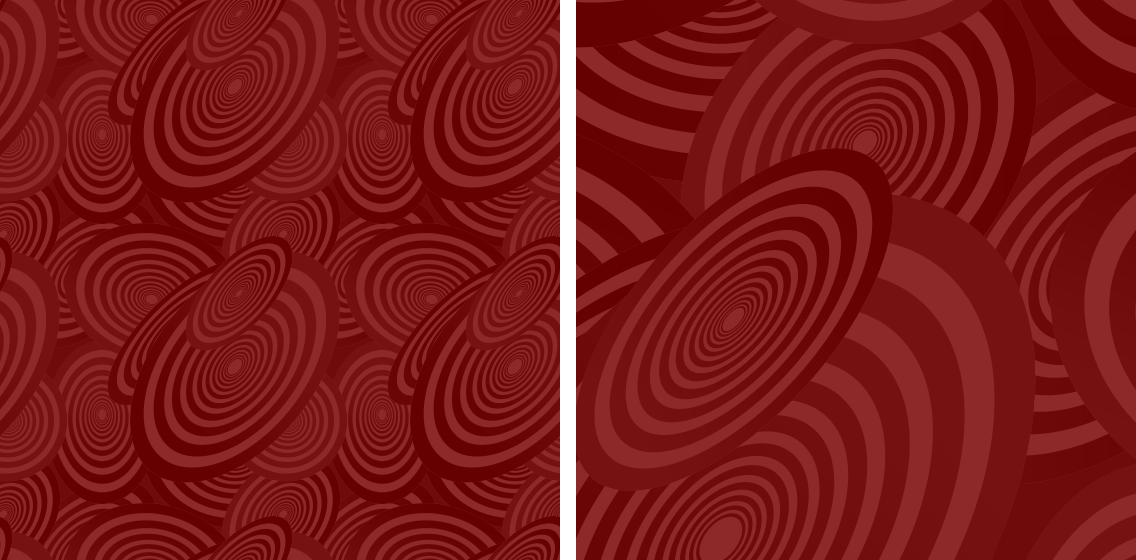
Left, the full canvas; right, a detail of the centre.
This pattern is drawn by a Shadertoy shader. Its source:

```glsl
// Seamless crimson collage of overlapping, tilted discs with concentric rings.

const vec3 LIGHT = vec3(0.55, 0.16, 0.16);
const vec3 MID = vec3(0.46, 0.07, 0.07);
const vec3 DARK = vec3(0.40, 0.005, 0.005);

// Antialiased coverage of the region where dist is negative
float coverage(float dist, float width) {
    return clamp(0.5 - dist / width, 0.0, 1.0);
}

// Paints one ringed ellipse over color; focus shifts the inner rings,
// tone.xy is the direction of the dark-to-mid gradient and tone.z its bias
void disc(inout vec3 color, vec2 p, vec2 center, vec2 semi, float angle,
          vec2 focus, vec3 tone) {
    vec2 d = p - center;
    d -= round(d); // nearest copy on the repeating tile
    float c = cos(angle), s = sin(angle);
    vec2 q = vec2(c * d.x + s * d.y, c * d.y - s * d.x) / semi;
    float pixel = 2.0 / iResolution.y;
    float width = pixel * length(q / semi) / max(length(q), 1e-4);
    if (length(q) > 1.0 + width) return;

    // Ring radius: circles shrink from the rim towards the focus
    vec2 v = q - focus;
    float along = dot(v, focus), k = 1.0 - dot(focus, focus);
    float r = (along + sqrt(along * along + k * dot(v, v))) / k;
    r = max(r, 1e-4);

    // Each ring is a fixed fraction of the size of the one around it
    float turn = log(r) / log(0.775);
    float ring = abs(fract(turn - 0.273) - 0.5) - 0.227;
    float light = coverage(ring, width / (0.255 * r));
    light = max(light, coverage(r - 0.068, width));

    float shade = smoothstep(-0.8, 0.8, dot(d / semi.x, tone.xy) + tone.z);
    vec3 paint = mix(mix(DARK, MID, shade), LIGHT, light);
    color = mix(color, paint, coverage(length(q) - 1.0, width));
}

void mainImage(out vec4 fragColor, in vec2 fragCoord) {
    // Two repeats across and two down
    vec2 p = fract(2.0 * fragCoord / iResolution.xy);
    vec3 color = mix(DARK, MID, 0.6);

    // Back layer
    disc(color, p, vec2(0.300, 0.023), vec2(0.320, 0.195), 0.80, vec2(0), vec3(-0.7, 0.0, -0.2));
    disc(color, p, vec2(0.839, 0.375), vec2(0.325, 0.260), 0.00, vec2(0), vec3(0.5, 0.0, -0.5));
    disc(color, p, vec2(0.003, 0.154), vec2(0.250, 0.180), 0.87, vec2(0.05, 0), vec3(-1.0, 0.0, 0.0));

    // Middle layer
    disc(color, p, vec2(0.365, 0.492), vec2(0.203, 0.292), 0.00, vec2(0, 0.1), vec3(0.0, 0.8, 0.1));
    disc(color, p, vec2(0.021, 0.500), vec2(0.219, 0.219), 0.00, vec2(0.05, -0.03), vec3(0.3, 0.0, 0.7));
    disc(color, p, vec2(0.547, 0.953), vec2(0.318, 0.247), -0.20, vec2(0, -0.1), vec3(-0.4, -1.0, 0.0));

    // Front layer
    disc(color, p, vec2(0.641, 0.810), vec2(0.339, 0.130), 0.785, vec2(0), vec3(0.0, -0.4, -0.5));
    disc(color, p, vec2(0.839, 0.690), vec2(0.479, 0.286), 0.89, vec2(0), vec3(0.9, 0.7, 0.0));
    disc(color, p, vec2(0.854, 0.953), vec2(0.253, 0.117), 0.84, vec2(0), vec3(-0.8, -0.6, 0.0));

    fragColor = vec4(color, 1.0);
}
```
